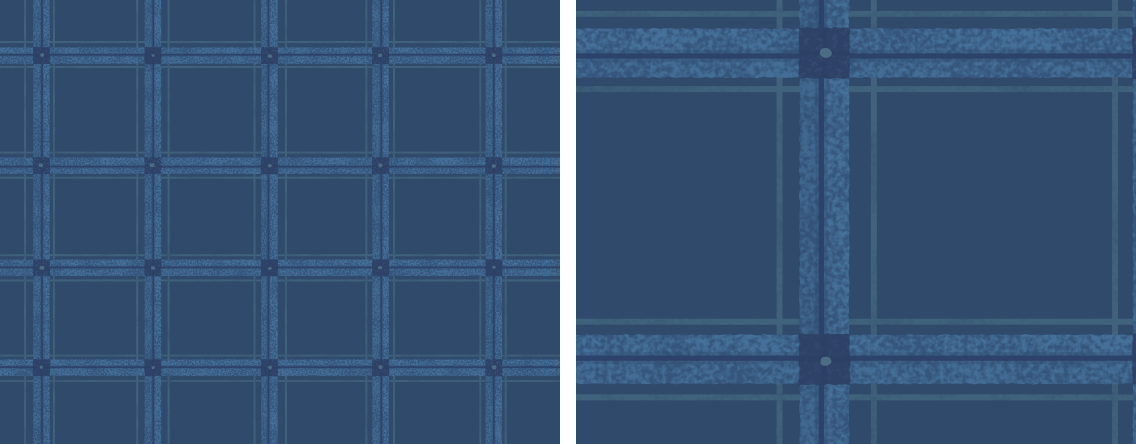
Left: the whole. Right: its middle third, enlarged.
A WebGL 1 fragment shader for this pattern:

```glsl
precision highp float;

// Blue windowpane check: five columns and four rows of grainy woven bands,
// each with a dark centre thread and a thin pale line on either side.
// Bands come from distances to the nearest line; gradient noise adds wear.

uniform vec2 u_resolution;

float hash(vec2 cell) {
  vec3 q = fract(vec3(cell.xyx) * 0.1031);
  q += dot(q, q.yzx + 33.33);
  return fract((q.x + q.y) * q.z);
}

vec2 gradientAt(vec2 cell) {
  float angle = 6.2832 * hash(cell);
  return vec2(cos(angle), sin(angle));
}

float gradientNoise(vec2 p) {
  vec2 i = floor(p), f = fract(p);
  vec2 s = f * f * f * (f * (f * 6.0 - 15.0) + 10.0);
  vec2 e = vec2(1.0, 0.0);
  float low = mix(dot(gradientAt(i), f), dot(gradientAt(i + e.xy), f - e.xy), s.x);
  float high = mix(dot(gradientAt(i + e.yx), f - e.yx), dot(gradientAt(i + e.xx), f - e.xx), s.x);
  return mix(low, high, s.y);
}

float columnCentre(float i) {
  return 56.3 + 155.5 * i + 2.4 * sin(2.3 * i + 2.9);
}

// Row spacing widens towards the top
float rowCentre(float k) {
  return 104.7 + 137.0 * k + 1.5 * k * (k - 1.0) + 1.33 * k * (k - 1.0) * (k - 2.0);
}

// Coverage of a stripe, smoothed over one pixel
float stripe(float d, float halfWidth, float pixel) {
  return clamp((halfWidth - abs(d)) / pixel + 0.5, 0.0, 1.0);
}

// Weave of one band: light cloth, dim inner gap and dark centre thread
vec3 bandColor(float d, float index, float grain, float dimSide, float pixel) {
  vec3 cloth = mix(vec3(0.21, 0.335, 0.485), vec3(0.27, 0.44, 0.60), clamp(0.5 + 1.2 * grain, 0.0, 1.0));
  float fromThread = d - 1.4 * cos(2.2 * index - 1.0);
  float dim = 0.3 * stripe(fromThread, 2.8, pixel) + dimSide * step(fromThread, 0.0);
  cloth = mix(cloth, vec3(0.19, 0.29, 0.42), dim);
  return mix(cloth, vec3(0.17, 0.25, 0.41), 0.9 * stripe(fromThread, 1.2, pixel));
}

void main() {
  // The canvas is 768 units wide
  float pixel = 768.0 / u_resolution.x;
  vec2 p = gl_FragCoord.xy * pixel;

  // Signed offset from the nearest column and row, and their indices
  vec2 d = vec2(1e4), id = vec2(0.0);
  for (int n = 0; n < 5; n++) {
    float i = float(n);
    float dx = p.x - columnCentre(i);
    float dy = p.y - rowCentre(i);
    if (abs(dx) < abs(d.x)) { d.x = dx; id.x = i; }
    if (abs(dy) < abs(d.y)) { d.y = dy; id.y = i; }
  }

  float grain = gradientNoise(p * 0.37) + 0.6 * gradientNoise(p * 0.71 + 40.0);
  float blotch = gradientNoise(p * 0.045 + 9.0);
  float fray = 0.7 * gradientNoise(p * 0.3 + 70.0);
  vec3 color = vec3(0.19, 0.29, 0.42);

  // Thin pale lines, unevenly spaced from the bands
  float left = stripe(d.x + 22.5 - 1.0 * id.x, 1.35, pixel);
  float right = stripe(d.x - 19.6 - 3.4 * sin(1.45 * id.x - 0.85), 1.35, pixel);
  float upper = stripe(d.y - 16.5 - 0.7 * id.y, 1.35, pixel);
  float lower = stripe(d.y + 18.3 - 0.9 * id.y, 1.35, pixel);
  float fade = 0.95 + 0.5 * blotch + 0.3 * grain;
  float upright = max(left, right) * (0.9 + 0.2 * hash(vec2(id.x, 5.0)));
  float level = max(upper, lower) * (0.8 + 0.25 * hash(vec2(id.y, 8.0)));
  color = mix(color, vec3(0.25, 0.385, 0.485), clamp(max(upright, level) * fade, 0.0, 1.0));

  // Woven bands
  float clothGrain = grain + 0.5 * blotch;
  float columnDim = 0.2 * hash(vec2(id.x, 2.0));
  float columnBand = stripe(d.x + fray, 11.3, pixel);
  float rowBand = stripe(d.y + fray, 11.2, pixel);
  color = mix(color, bandColor(d.x, id.x, clothGrain, columnDim, pixel), columnBand);
  color = mix(color, bandColor(d.y, id.y, clothGrain, 0.05, pixel), rowBand);

  // Dark squares at the crossings, worn by a varying amount
  float wear = hash(id + 17.0);
  vec3 square = mix(vec3(0.18, 0.255, 0.40), vec3(0.23, 0.36, 0.51),
    smoothstep(0.0, 0.45, grain) * (0.1 + 0.55 * wear));
  float thread = max(stripe(d.x, 1.2, pixel), stripe(d.y, 1.2, pixel));
  square = mix(square, vec3(0.17, 0.24, 0.39), 0.6 * thread);
  float squareMask = stripe(max(abs(d.x), abs(d.y)) + fray, 11.6, pixel);
  color = mix(color, square, squareMask);

  // Small off-centre knot in each square
  vec2 knotOffset = 2.0 * vec2(hash(id + 3.0), hash(id + 29.0)) - 1.0;
  float knot = length((d - knotOffset) * vec2(0.85, 1.0)) + fray;
  color = mix(color, vec3(0.32, 0.45, 0.54), 0.85 * stripe(knot, 1.8 + 1.1 * wear, pixel));

  gl_FragColor = vec4(color, 1.0);
}
```
